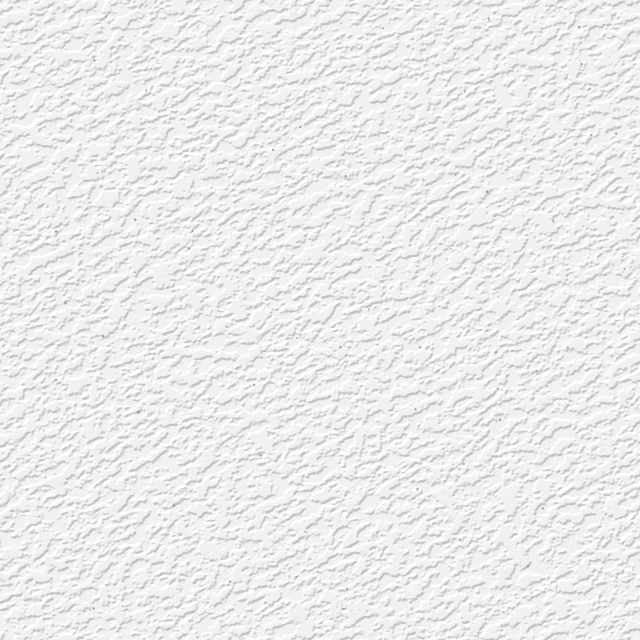
Give the GLSL for this texture, as a Shadertoy shader.

```glsl
// White embossed plaster: small slanted raised flakes lit from the upper left.

const vec3 PLASTER = vec3(0.945);
const vec3 HIGHLIGHT = vec3(1.0);
const vec3 SHADOW = vec3(0.765);
const vec3 PIT = vec3(0.52);

const vec2 GRAIN_AXIS = vec2(0.906, 0.423);
const vec2 GRAIN_FREQUENCY = vec2(35.0, 66.0);
const vec2 LIGHT_DIRECTION = vec2(-0.5, 0.866);
const float RELIEF_WIDTH = 0.0042;
const float EDGE_SOFTNESS = 0.17;

// Integer hash: two random values in 0..1 for each lattice cell.
vec2 hash2(vec2 cell, uint seed) {
    uvec2 v = uvec2(ivec2(cell) + 4096) * 1664525u + 1013904223u + seed * 747796405u;
    v.x += v.y * 1664525u;
    v.y += v.x * 1664525u;
    v ^= v >> 16u;
    v.x += v.y * 1664525u;
    v.y += v.x * 1664525u;
    v ^= v >> 16u;
    return vec2(v & 0xffffu) / 65535.0;
}

float cornerSlope(vec2 cell, vec2 corner, vec2 f, uint seed) {
    return dot(hash2(cell + corner, seed) * 2.0 - 1.0, f - corner);
}

float gradientNoise(vec2 p, uint seed) {
    vec2 cell = floor(p);
    vec2 f = p - cell;
    vec2 u = f * f * f * (f * (f * 6.0 - 15.0) + 10.0);
    float bottom = mix(cornerSlope(cell, vec2(0, 0), f, seed),
                       cornerSlope(cell, vec2(1, 0), f, seed), u.x);
    float top = mix(cornerSlope(cell, vec2(0, 1), f, seed),
                    cornerSlope(cell, vec2(1, 1), f, seed), u.x);
    return mix(bottom, top, u.y);
}

// Layered noise, each octave turned a little to hide the lattice.
float fractalNoise(vec2 p) {
    const mat2 turn = mat2(0.96, 0.28, -0.28, 0.96);
    float sum = 0.0;
    float amplitude = 1.0;
    for (uint octave = 0u; octave < 3u; octave++) {
        sum += amplitude * gradientNoise(p, octave);
        p = turn * p * 2.03 + 17.3;
        amplitude *= 0.66;
    }
    return sum;
}

// Flat-topped flakes, stretched along the slanted grain.
float plasterHeight(vec2 p) {
    vec2 across = vec2(-GRAIN_AXIS.y, GRAIN_AXIS.x);
    vec2 grain = vec2(dot(p, GRAIN_AXIS), dot(p, across)) * GRAIN_FREQUENCY;
    float level = fractalNoise(grain) + 0.25 * gradientNoise(p * 13.0, 9u);
    return smoothstep(-EDGE_SOFTNESS, EDGE_SOFTNESS, level);
}

// Height gained when stepping away from the light: positive faces it.
float reliefSlope(vec2 p, vec2 light, float width) {
    return plasterHeight(p - 0.5 * light * width)
         - plasterHeight(p + 0.5 * light * width);
}

// Sparse tiny pits, one possible in each grid cell.
float pitMask(vec2 p, float frequency, float share, float radius, float blur) {
    vec2 cell = floor(p * frequency);
    vec2 center = (cell + 0.15 + 0.7 * hash2(cell, 21u)) / frequency;
    vec2 chance = hash2(cell, 22u);
    float size = radius * mix(0.6, 1.2, chance.y);
    float disc = 1.0 - smoothstep(size - blur, size + blur, length(p - center));
    return disc * step(chance.x, share);
}

void mainImage(out vec4 fragColor, in vec2 fragCoord) {
    float pixel = 1.0 / iResolution.y;
    vec2 p = fragCoord * pixel;

    // Raised edges: white toward the light, grey on the far side.
    float slope = reliefSlope(p, LIGHT_DIRECTION, RELIEF_WIDTH);
    vec3 color = mix(PLASTER, HIGHLIGHT, max(-slope, 0.0));
    color = mix(color, SHADOW, max(slope, 0.0));

    // Pits
    float pits = pitMask(p, 16.0, 0.22, 0.0016, max(pixel * 0.7, 0.0008));
    color = mix(color, PIT, pits * 0.8);

    fragColor = vec4(color, 1.0);
}
```
